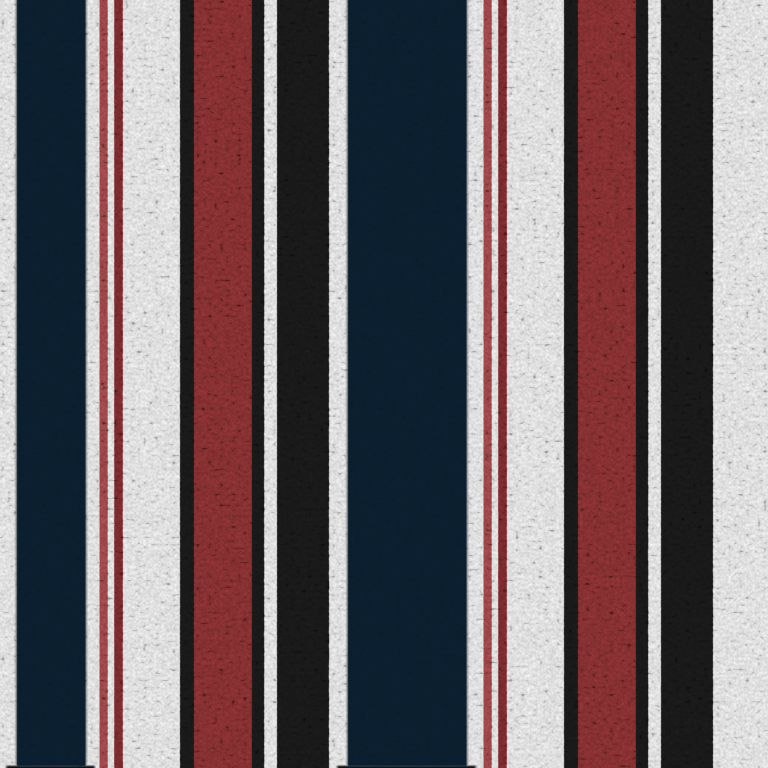
A three.js fragment shader for this pattern:

```glsl
varying vec2 vUv;

vec2 latticeGradient(vec2 cell) {
  vec2 q = fract(cell * vec2(0.1031, 0.1137));
  q += dot(q, q.yx + 33.33);
  float angle = 6.2832 * fract((q.x + q.y) * q.x * 7.13);
  return vec2(cos(angle), sin(angle));
}

float gradientNoise(vec2 p) {
  vec2 i = floor(p);
  vec2 f = p - i;
  vec2 u = f * f * f * (f * (f * 6.0 - 15.0) + 10.0);
  float a = dot(latticeGradient(i), f);
  float b = dot(latticeGradient(i + vec2(1.0, 0.0)), f - vec2(1.0, 0.0));
  float c = dot(latticeGradient(i + vec2(0.0, 1.0)), f - vec2(0.0, 1.0));
  float d = dot(latticeGradient(i + 1.0), f - 1.0);
  return mix(mix(a, b, u.x), mix(c, d, u.x), u.y);
}

// Coverage of a vertical band between two edges
float band(float x, float left, float right, float soft) {
  return smoothstep(-soft, soft, min(x - left, right - x));
}

// Dark halo and hem where a navy panel lies on the cloth
float panelShadow(vec2 p, float left, float right) {
  float halo = 0.5 * band(p.x, left - 0.0018, right + 0.0018, 0.0025);
  float hem = band(p.x, left - 0.014, right + 0.012, 0.003)
            * (1.0 - smoothstep(0.001, 0.005, p.y));
  return max(halo, hem);
}

void main() {
  vec2 uv = vUv;

  // Knitted grain: fine fibres, short stitches, faint rows
  float fibre = gradientNoise(uv * vec2(290.0, 270.0));
  float stitch = gradientNoise(uv * vec2(130.0, 215.0) + 41.0);
  float mottle = gradientNoise(uv * vec2(34.0, 60.0) + 17.0);
  float rows = sin(uv.y * 1130.0 + 2.0 * stitch) * sin(uv.x * 1010.0);
  float grain = 0.10 * fibre + 0.08 * stitch + 0.03 * mottle + 0.015 * rows;
  grain -= 0.25 * smoothstep(0.3, 0.65, -stitch);

  // Striped cloth, repeated twice across with slightly uneven dye edges
  float x = fract(uv.x * 2.0) * 0.5 + 0.0005 * stitch;
  vec3 black = vec3(0.10, 0.10, 0.105);
  vec3 cloth = vec3(0.875);
  cloth = mix(cloth, vec3(0.62, 0.28, 0.29), band(x, 0.1296, 0.1403, 0.0011));
  cloth = mix(cloth, vec3(0.49, 0.17, 0.18), band(x, 0.1487, 0.1600, 0.0011));
  cloth = mix(cloth, black, band(x, 0.2344, 0.3440, 0.0011));
  cloth = mix(cloth, vec3(0.53, 0.19, 0.195), band(x, 0.2526, 0.3280, 0.0011));
  cloth = mix(cloth, black, band(x, 0.3607, 0.4284, 0.0011));
  cloth *= 1.0 + grain * mix(1.5, 1.0, smoothstep(0.2, 0.8, cloth.g));

  // Smooth navy panels: a narrow one and a wide one
  float shadow = max(panelShadow(uv, 0.0221, 0.1113), panelShadow(uv, 0.4531, 0.6074));
  float panel = max(band(uv.x, 0.0221, 0.1113, 0.0012), band(uv.x, 0.4531, 0.6074, 0.0012));
  panel *= smoothstep(0.001, 0.004, uv.y);
  vec3 navy = vec3(0.043, 0.122, 0.188) * (1.0 + 0.4 * grain);
  vec3 colour = mix(cloth, vec3(0.07, 0.08, 0.10), shadow);
  gl_FragColor = vec4(mix(colour, navy, panel), 1.0);
}
```
